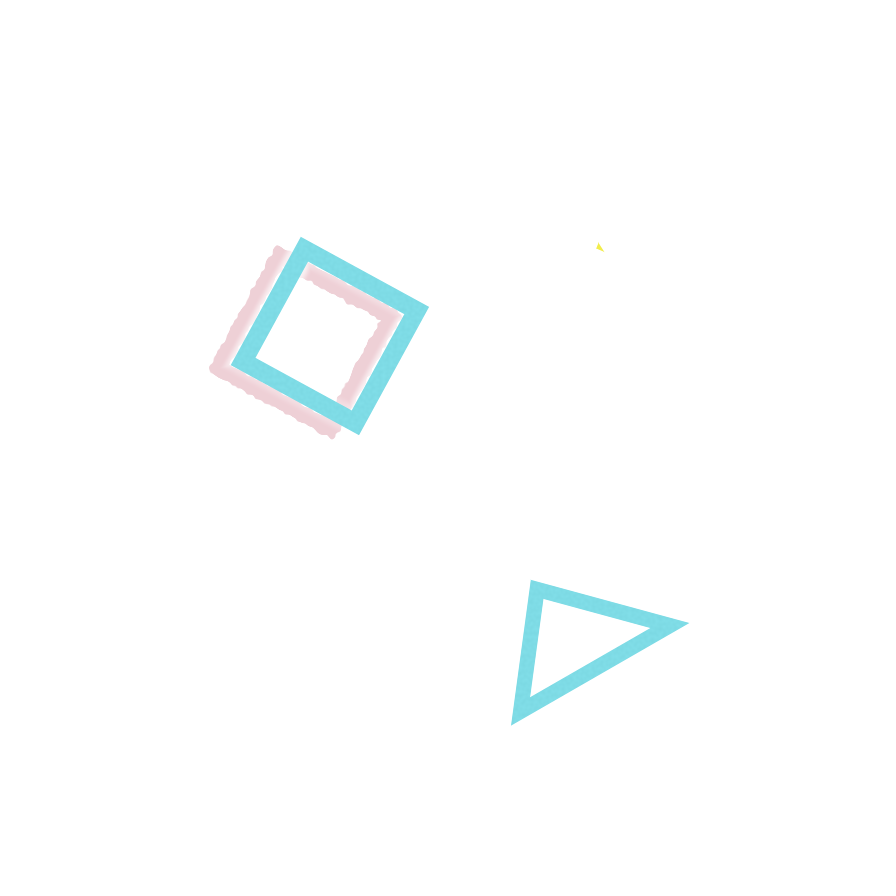
Reproduce this background procedurally as a Shadertoy shader.

```glsl
// A white ground with a tilted cyan square frame over its worn pink shadow,
// a cyan triangle frame and one tiny yellow fleck. Frames are hollowed signed
// distance shapes; gradient noise roughens the shadow and grains the paint.

const vec3 WHITE  = vec3(1.0);
const vec3 CYAN   = vec3(0.495, 0.86, 0.90);
const vec3 PINK   = vec3(0.935, 0.815, 0.84);
const vec3 YELLOW = vec3(0.95, 0.93, 0.30);

vec2 rotate(vec2 p, float angle) {
    float c = cos(angle), s = sin(angle);
    return vec2(c * p.x - s * p.y, s * p.x + c * p.y);
}

// Random gradient for a lattice cell
vec2 gradientAt(vec2 cell) {
    float h = fract(sin(dot(cell, vec2(127.1, 311.7))) * 43758.5);
    return vec2(cos(6.2832 * h), sin(6.2832 * h));
}

float gradientNoise(vec2 p) {
    vec2 i = floor(p), f = fract(p);
    vec2 w = f * f * f * (f * (f * 6.0 - 15.0) + 10.0);
    vec2 e = vec2(0.0, 1.0);
    float a = dot(gradientAt(i), f);
    float b = dot(gradientAt(i + e.yx), f - e.yx);
    float c = dot(gradientAt(i + e.xy), f - e.xy);
    float d = dot(gradientAt(i + e.yy), f - e.yy);
    return mix(mix(a, b, w.x), mix(c, d, w.x), w.y);
}

// Square with mitred edges, negative inside
float squareDistance(vec2 p, float halfSide) {
    vec2 q = abs(p) - halfSide;
    return max(q.x, q.y);
}

float roundedSquareDistance(vec2 p, float halfSide, float radius) {
    vec2 q = abs(p) - halfSide + radius;
    return length(max(q, 0.0)) + min(max(q.x, q.y), 0.0) - radius;
}

// Distance to the line from a to b, positive on its left
float leftOfLine(vec2 p, vec2 a, vec2 b) {
    vec2 along = normalize(b - a);
    return dot(p - a, vec2(-along.y, along.x));
}

// Triangle with clockwise corners and mitred edges
float triangleDistance(vec2 p, vec2 a, vec2 b, vec2 c) {
    return max(leftOfLine(p, a, b),
               max(leftOfLine(p, b, c), leftOfLine(p, c, a)));
}

// Keep only a band just inside the outline
float hollow(float dist, float band) {
    return max(dist, -dist - band);
}

float coverage(float dist, float pixel) {
    return 1.0 - smoothstep(-0.6 * pixel, 0.6 * pixel, dist);
}

void mainImage(out vec4 fragColor, in vec2 fragCoord) {
    float size = min(iResolution.x, iResolution.y);
    float pixel = 1.0 / size;
    vec2 p = (fragCoord - 0.5 * iResolution.xy) / size + 0.5;
    vec3 color = WHITE;
    vec3 paint = CYAN + 0.02 * gradientNoise(p * 230.0);

    // Square frame, in its own tilted axes
    vec2 local = rotate(p - vec2(0.3682, 0.625), 0.5);
    float frame = hollow(squareDistance(local, 0.0816), 0.0204);

    // Worn shadow, paling where it meets the frame's long sides
    float wear = 0.0035 * gradientNoise(p * 125.0);
    vec2 shifted = local - vec2(-0.0208, -0.0195);
    float shadow = hollow(roundedSquareDistance(shifted, 0.0805, 0.005) + wear, 0.0185);
    float sideways = smoothstep(-0.01, 0.01, abs(local.x) - abs(local.y));
    float pale = (1.0 - smoothstep(0.0, 0.010, frame)) * mix(0.3, 0.7, sideways);
    color = mix(color, mix(PINK, WHITE, pale), coverage(shadow, pixel));
    color = mix(color, paint, coverage(frame, pixel));

    // Triangle frame
    float triangle = triangleDistance(p, vec2(0.5924, 0.3529),
                                      vec2(0.7695, 0.3047), vec2(0.5703, 0.1901));
    color = mix(color, paint, coverage(hollow(triangle, 0.0169), pixel));

    // Yellow fleck
    float fleck = triangleDistance(p, vec2(0.668, 0.729),
                                   vec2(0.6745, 0.7188), vec2(0.6654, 0.7227));
    color = mix(color, YELLOW, coverage(fleck, pixel));

    fragColor = vec4(color, 1.0);
}
```
